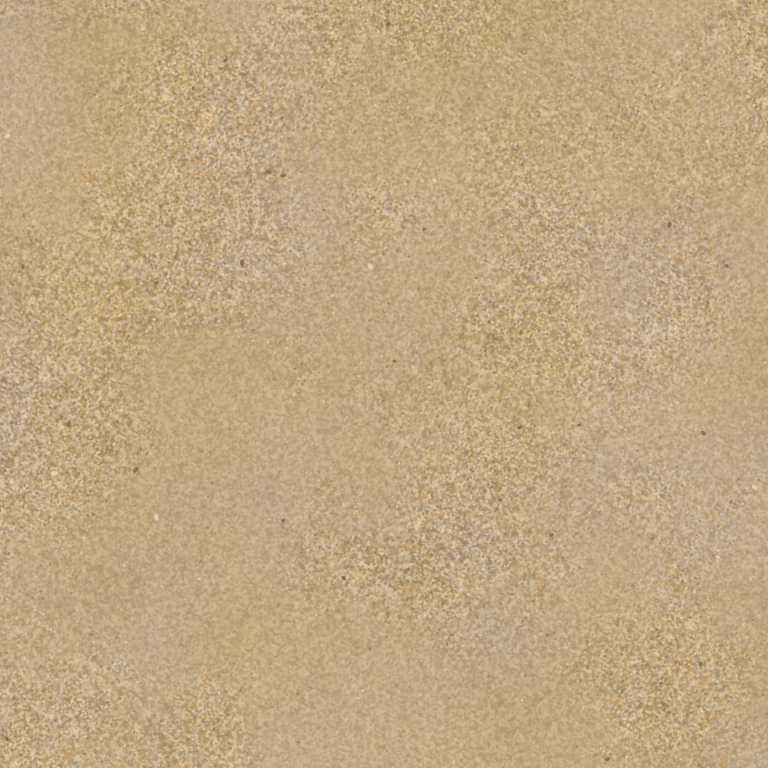
Write a Shadertoy shader that draws this texture.

```glsl
// Dry beach sand: fine even grain, rougher gritty patches and a few tiny pebbles.

const vec3 SAND   = vec3(0.755, 0.658, 0.514);
const vec3 OCHRE  = vec3(0.76, 0.56, 0.32);
const vec3 UMBER  = vec3(0.47, 0.40, 0.30);
const vec3 SHELL  = vec3(0.90, 0.84, 0.73);
const vec3 WARMTH = vec3(0.25, -0.15, -1.0);

// Integer hash: three random values in 0..1 for a cell and a seed
vec3 hash3(vec2 cell, int seed) {
    uvec3 v = uvec3(ivec3(ivec2(cell) + 4096, seed));
    v = v * 1664525u + 1013904223u;
    v.x += v.y * v.z; v.y += v.z * v.x; v.z += v.x * v.y;
    v ^= v >> 16u;
    v.x += v.y * v.z; v.y += v.z * v.x; v.z += v.x * v.y;
    return vec3(v >> 8u) / 16777216.0;
}

mat2 rotation(float angle) {
    float c = cos(angle), s = sin(angle);
    return mat2(c, s, -s, c);
}

// Smooth value noise in -1..1
float noise(vec2 p, int seed) {
    vec2 cell = floor(p), f = fract(p);
    f = f * f * (3.0 - 2.0 * f);
    float low  = mix(hash3(cell, seed).x, hash3(cell + vec2(1, 0), seed).x, f.x);
    float high = mix(hash3(cell + vec2(0, 1), seed).x, hash3(cell + vec2(1, 1), seed).x, f.x);
    return 2.0 * mix(low, high, f.y) - 1.0;
}

float fbm(vec2 p, int octaves, int seed) {
    float sum = 0.0, amplitude = 0.5;
    for (int i = 0; i < octaves; i++) {
        sum += amplitude * noise(p, seed + i);
        p = rotation(0.6) * p * 2.0;
        amplitude *= 0.5;
    }
    return sum;
}

// Coverage of scattered oval grains; radius is given in canvas units
float grains(vec2 uv, float cells, float density, float radius, float pixel, int seed) {
    vec2 p = uv * cells, cell = floor(p);
    vec3 place = hash3(cell, seed);
    vec3 form = hash3(cell, seed + 1);
    float size = radius * cells * mix(0.55, 1.0, form.x);
    float margin = min(size * 1.3, 0.5);
    vec2 center = mix(vec2(margin), vec2(1.0 - margin), place.xy);
    vec2 d = rotation(form.y * 3.14159) * (fract(p) - center);
    float dist = length(d * vec2(0.8, 1.2)) - size;
    float edge = pixel * cells * 0.7;
    return step(place.z, density) * (1.0 - smoothstep(-edge, edge, dist));
}

void mainImage(out vec4 fragColor, in vec2 fragCoord) {
    vec2 uv = fragCoord / iResolution.y;
    float pixel = 1.0 / iResolution.y;

    // Soft islands of coarse grit between calm areas
    float rough = smoothstep(-0.12, 0.38, fbm(uv * 5.0 + 3.7, 4, 11));

    // Fine grain, stronger inside the gritty islands
    vec2 turned = rotation(0.5) * uv;
    float grain = 0.062 * noise(turned * 350.0, 21) + 0.032 * noise(uv * 190.0, 22);
    float shade = grain * mix(0.9, 1.75, rough) + 0.022 * fbm(uv * 9.0, 3, 31);
    float tint = 0.030 * noise(turned * 150.0, 41) * mix(0.5, 1.3, rough)
               + 0.045 * fbm(uv * 6.0, 3, 45);
    vec3 color = SAND + shade * vec3(1.0, 1.02, 1.0) + tint * WARMTH;

    // Grit: ochre, dark and pale grains
    float grit = 0.04 + 0.96 * rough;
    color = mix(color, OCHRE, 0.50 * grains(uv, 140.0, 0.24 * grit, 0.0025, pixel, 51));
    color = mix(color, UMBER, 0.42 * grains(turned, 165.0, 0.19 * grit, 0.0019, pixel, 54));
    color = mix(color, SHELL, 0.55 * grains(turned + 0.3, 160.0, 0.25 * grit, 0.0020, pixel, 57));

    // Rare small pebbles
    color = mix(color, OCHRE + 0.04, 0.75 * grains(uv, 38.0, 0.022 * grit, 0.0046, pixel, 61));
    color = mix(color, UMBER, 0.80 * grains(uv, 42.0, 0.016 * grit + 0.003, 0.0034, pixel, 64));
    color = mix(color, SHELL, 0.85 * grains(uv, 36.0, 0.007, 0.0036, pixel, 67));

    fragColor = vec4(clamp(color, 0.0, 1.0), 1.0);
}
```
